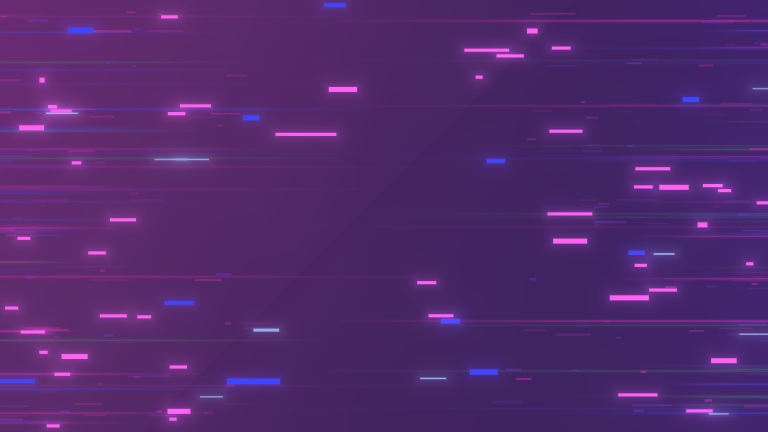
A Shadertoy shader for this background:

```glsl
// Glitch backdrop: a dusky violet diagonal gradient crossed by faint scan lines
// that grow inward from both sides, with dim dashes and bright glowing bars.
// Every layer is a loop of hashed boxes, mirrored to the left or right edge.
#define LINES 76
#define DASHES 150
#define PINK_BARS 48
#define BLUE_BARS 11
#define PALE_BARS 10
#define BANDS 10.0
#define GLOW 0.13
#define PINK vec3(1.0, 0.38, 0.94)
#define BLUE vec3(0.26, 0.27, 1.0)
#define PALE vec3(0.62, 0.76, 1.0)
#define MAGENTA vec3(0.78, 0.18, 0.68)
#define GREEN vec3(0.28, 0.46, 0.42)

vec4 hash4(float n) {
    vec4 q = fract(n * vec4(0.1031, 0.1030, 0.0973, 0.1099));
    q += dot(q, q.wzxy + 33.33);
    return fract((q.xxyz + q.yzzw) * q.zywx);
}

float gradientDot(vec2 cell, vec2 offset) {
    float angle = 6.2832 * hash4(cell.x + 57.0 * cell.y + 900.0).x;
    return dot(vec2(cos(angle), sin(angle)), offset);
}

float gradientNoise(vec2 p) {
    vec2 i = floor(p), f = fract(p), e = vec2(1, 0);
    vec2 u = f * f * f * (f * (f * 6.0 - 15.0) + 10.0);
    return mix(mix(gradientDot(i, f), gradientDot(i + e, f - e), u.x),
               mix(gradientDot(i + e.yx, f - e.yx), gradientDot(i + 1.0, f - 1.0), u.x), u.y);
}

// Exact pixel coverage of an axis-aligned box
float boxCoverage(vec2 d, vec2 halfSize) {
    float px = 1.0 / iResolution.y;
    vec2 c = min(d + 0.5 * px, halfSize) - max(d - 0.5 * px, -halfSize);
    c = clamp(c / px, 0.0, 1.0);
    return c.x * c.y;
}

// Solid bar with a soft halo
void paintBar(inout vec3 col, vec2 d, vec2 halfSize, vec3 tint) {
    float away = length(max(abs(d) - halfSize, 0.0));
    col += tint * GLOW * exp(-away * 75.0);
    col = mix(col, tint, boxCoverage(d, halfSize));
}

// Heights gather in loose bands, differing per side
float bandHeight(float pick, float side, float jitter) {
    float band = floor(pick * BANDS);
    float start = hash4(band + 40.0 * side + 7.0).x;
    return fract((band + 0.8 * start) / BANDS + (jitter - 0.5) * 0.055);
}

vec3 ground(vec2 p, float width) {
    float diagonal = (p.x - 0.45 * p.y) / width;
    vec3 col = mix(vec3(0.365, 0.170, 0.415), vec3(0.240, 0.135, 0.365),
                   smoothstep(-0.15, 0.72, diagonal));
    col += vec3(0.05, 0.0, 0.04) * exp(-p.x * 3.5) * smoothstep(0.1, 1.0, p.y);
    col += vec3(0.02, 0.01, 0.07) * exp(-(width - p.x) * 3.0);
    // Faint diagonal crease
    float crease = p.x - p.y - 0.33;
    col -= 0.012 * exp(-abs(crease) * 22.0) * smoothstep(-0.004, 0.004, crease);
    return col + 0.008 * gradientNoise(p * 3.0);
}

void mainImage(out vec4 fragColor, in vec2 fragCoord) {
    vec2 p = fragCoord / iResolution.y;
    float width = iResolution.x / iResolution.y;
    vec3 col = ground(p, width);

    // Long lines fading toward the middle
    for (int i = 0; i < LINES; i++) {
        vec4 r = hash4(float(i) + 101.0), s = hash4(float(i) + 311.0);
        float side = float(i & 1);
        float u = mix(p.x, width - p.x, side);
        float reach = mix(0.15, 1.15, r.y * r.y);
        float y = bandHeight(r.x, side, r.z);
        float halfLen = 0.5 * reach;
        vec3 tint = s.x < 0.5 ? vec3(0.28, 0.26, 0.92) : s.x < 0.82 ? MAGENTA : GREEN;
        float alpha = mix(0.12, 0.6, s.y * s.y) * (1.0 - 0.85 * smoothstep(0.2 * reach, reach, u));
        vec2 d = vec2(u - halfLen, p.y - y);
        col = mix(col, tint, alpha * boxCoverage(d, vec2(halfLen, 0.0016)));
        col = mix(col, tint, 0.22 * alpha * boxCoverage(d, vec2(halfLen, 0.0055)));
    }

    // Short dim dashes crowding the edges
    for (int i = 0; i < DASHES; i++) {
        vec4 r = hash4(float(i) + 523.0), s = hash4(float(i) + 787.0);
        float side = float(i & 1);
        float u = mix(p.x, width - p.x, side);
        vec2 centre = vec2(0.62 * pow(r.x, 1.6), bandHeight(r.y, side, r.z));
        vec2 halfSize = vec2(mix(0.006, 0.055, s.x * s.x), mix(0.0013, 0.003, s.y));
        vec3 tint = mix(MAGENTA, vec3(0.42, 0.22, 0.80), step(0.75 - 0.3 * side, s.z));
        col = mix(col, tint, mix(0.12, 0.55, s.w * s.w) * boxCoverage(vec2(u, p.y) - centre, halfSize));
    }

    // Bright bars: pink ones lengthen inward, blue are thick, pale are thin
    for (int i = 0; i < PINK_BARS + BLUE_BARS + PALE_BARS; i++) {
        vec4 r = hash4(float(i) + 1201.0), s = hash4(float(i) + 1409.0);
        float u = mix(p.x, width - p.x, float(i & 1));
        float inward = pow(r.x, 1.15);
        vec2 d = vec2(u - 0.80 * inward, p.y - r.y);
        float halfLen = 0.006 + 0.075 * r.z * (0.25 + 0.75 * inward);
        if (i < PALE_BARS)
            paintBar(col, d, vec2(0.022 + 0.016 * s.x, s.y < 0.25 ? 0.0035 : 0.0017), PALE * (0.75 + 0.25 * s.z));
        else if (i < PALE_BARS + BLUE_BARS)
            paintBar(col, d, vec2(0.018 + 0.045 * s.x * s.x, 0.0045 + 0.0025 * s.y), BLUE);
        else
            paintBar(col, d, vec2(halfLen, s.y < 0.2 ? 0.0058 : 0.0036), PINK);
    }

    fragColor = vec4(clamp(col, 0.0, 1.0), 1.0);
}
```
